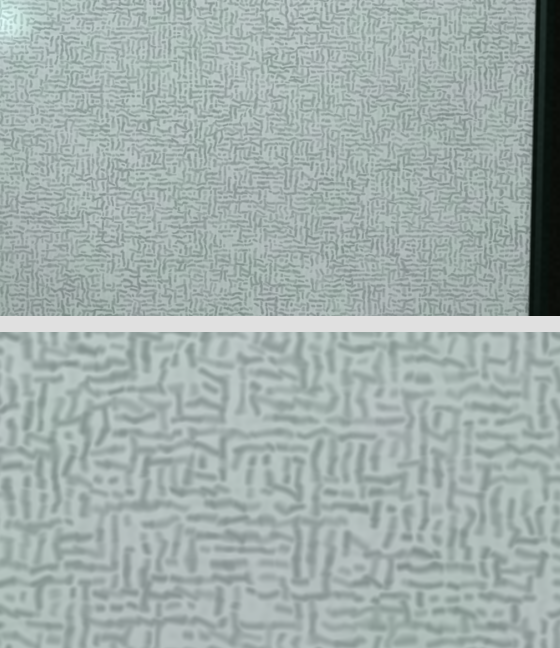
Top: the whole. Bottom: its middle third, enlarged.
Give the GLSL for this texture, as a Shadertoy shader.

```glsl
// A pale grey-green panel printed with short woven dashes, beside a dark frame.
// Each grid node holds one blurred dash or dot; noise picks across or upright.
// Broad lighting, a corner glare and faint mottling are laid over the print.

float hash(vec2 p) {
    return fract(sin(dot(p, vec2(127.1, 311.7))) * 43758.5453);
}

float noise(vec2 p) {
    vec2 i = floor(p), f = fract(p);
    f = f * f * (3.0 - 2.0 * f);
    return mix(mix(hash(i), hash(i + vec2(1, 0)), f.x),
               mix(hash(i + vec2(0, 1)), hash(i + vec2(1, 1)), f.x), f.y);
}

float segment(vec2 p, vec2 halfAxis) {
    float t = clamp(dot(p, halfAxis) / dot(halfAxis, halfAxis), -1.0, 1.0);
    return length(p - halfAxis * t);
}

// Ink coverage of the dashes, with one node per unit cell
float wovenDashes(vec2 p) {
    vec2 cell = floor(p);
    float bare = 1.0;
    for (int y = -1; y <= 1; y++) {
        for (int x = -1; x <= 1; x++) {
            vec2 node = cell + vec2(x, y);
            float pick = hash(node + 3.7);
            float tilt = (hash(node + 9.2) - 0.35) * 0.8;
            float reach = mix(0.05, 0.65, hash(node + 17.3));
            bool across = noise(node * 0.6) + 0.5 * (pick - 0.5) > 0.47;
            vec2 axis = across ? vec2(1.0, -tilt) : vec2(tilt * 0.6, 1.0);
            vec2 jitter = vec2(hash(node + 5.1), hash(node + 8.6)) - 0.5;
            float d = segment(p - node - 0.5 - jitter * 0.3, axis * reach);
            float strength = pick < 0.08 ? 0.1 : mix(0.5, 0.95, hash(node + 21.4));
            bare *= 1.0 - strength * (1.0 - smoothstep(0.0, 0.48, d));
        }
    }
    return 1.0 - bare;
}

void mainImage(out vec4 fragColor, in vec2 fragCoord) {
    vec2 uv = fragCoord / iResolution.xy;
    vec2 p = fragCoord / iResolution.y;

    // Printed panel, with wavering rows and ragged dashes
    vec2 grid = p * vec2(62.0, 65.0);
    grid += 0.5 * vec2(noise(p * 5.0), noise(p * 5.0 + 31.0));
    grid += 0.4 * (vec2(noise(grid * 0.9 + 7.0), noise(grid * 0.9 + 63.0)) - 0.5);
    float ink = wovenDashes(grid) * mix(0.8, 1.1, noise(p * 9.0 + 12.0));
    vec3 paper = vec3(0.708, 0.759, 0.749);
    vec3 print = vec3(0.512, 0.566, 0.555);
    vec3 color = mix(paper, print, ink);

    // Uneven light, dimmer toward the lower corners
    float light = 1.01 + 0.05 * (uv.y - 0.5) - 0.05 * smoothstep(0.5, 0.95, uv.x);
    light -= 0.05 * smoothstep(0.45, 0.0, uv.y) * smoothstep(0.35, 0.0, uv.x);
    light += 0.04 * (noise(p * 3.0 + 4.0) - 0.5);
    color *= light;

    // Faint colour mottling and fine grain
    float mottle = noise(p * 14.0 + 50.0) - 0.5;
    color += vec3(0.018, -0.008, 0.016) * mottle;
    color += 0.02 * (noise(p * 150.0) - 0.5);

    // Glare in the upper left corner
    vec2 toGlare = (p - vec2(0.0, 0.93)) / vec2(0.09, 0.07);
    color += vec3(0.15, 0.18, 0.18) * exp(-dot(toGlare, toGlare));
    color += vec3(0.02, 0.05, 0.05) * exp(-5.0 * length(p - vec2(0.0, 1.0)));

    // Dark frame with a dim ridge, leaning left toward the bottom
    float edge = uv.x - mix(0.944, 0.957, uv.y);
    vec3 frame = vec3(0.036, 0.070, 0.054);
    float ridge = smoothstep(0.006, 0.011, edge) * smoothstep(0.023, 0.016, edge);
    frame += vec3(0.10, 0.12, 0.12) * ridge * mix(0.25, 1.0, uv.y);
    frame = mix(frame, vec3(0.045, 0.055, 0.040), smoothstep(0.030, 0.038, edge));
    frame += 0.02 * (noise(p * 90.0) - 0.5);
    color *= 1.0 - 0.10 * smoothstep(-0.014, 0.0, edge);
    color = mix(color, frame, smoothstep(-0.003, 0.003, edge));

    fragColor = vec4(clamp(color, 0.0, 1.0), 1.0);
}
```
